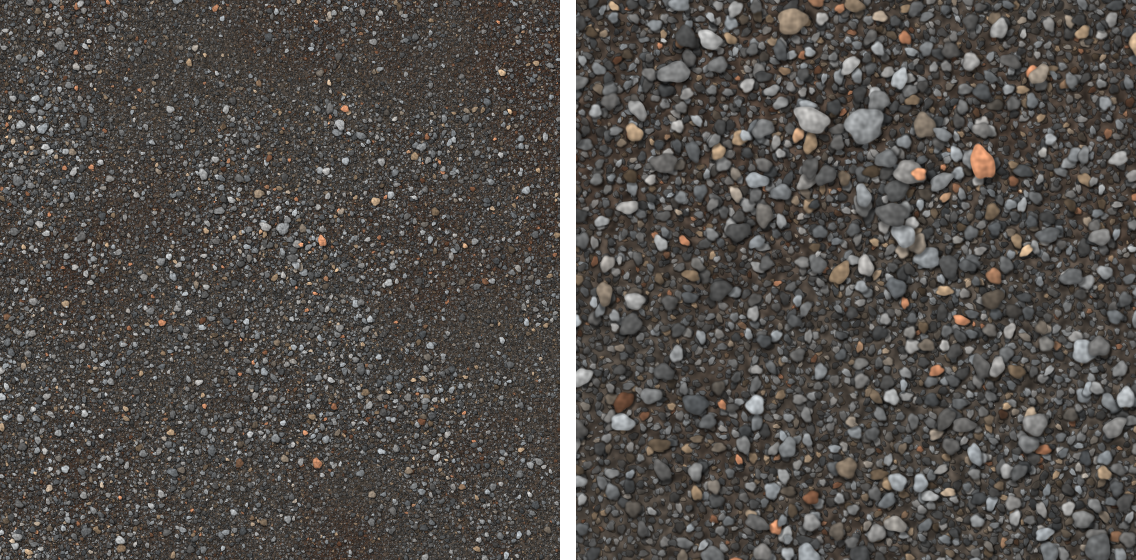
Left, the full canvas; right, a detail of the centre.
This texture is drawn by a WebGL 1 fragment shader. Its source:

```glsl
precision highp float;
uniform vec2 u_resolution;

#define SOIL vec3(0.285, 0.258, 0.232)
#define RUST vec3(0.245, 0.165, 0.125)
#define GREY vec3(1.0, 0.985, 0.965)
#define COOL vec3(0.95, 0.99, 1.02)
#define TAN vec3(1.16, 0.99, 0.80)
#define ORANGE vec3(1.25, 0.87, 0.65)
#define LIGHT_DIR vec2(-0.55, 0.83)
#define SHADOW 0.42
#define SOFTNESS 0.0008
#define GRAIN 0.22

vec3 hash3(vec2 p) {
  vec3 q = fract(p.xyx * vec3(0.1031, 0.1030, 0.0973));
  q += dot(q, q.yxz + 33.33);
  return fract((q.xxy + q.yzz) * q.zyx);
}

float gradientDot(vec2 corner, vec2 offset) {
  float angle = 6.2832 * hash3(corner + 71.0).x;
  return dot(vec2(cos(angle), sin(angle)), offset);
}

float gradientNoise(vec2 p) {
  vec2 i = floor(p), f = fract(p);
  vec2 u = f * f * f * (f * (f * 6.0 - 15.0) + 10.0);
  vec2 e = vec2(1.0, 0.0);
  float low = mix(gradientDot(i, f), gradientDot(i + e, f - e), u.x);
  float high = mix(gradientDot(i + e.yx, f - e.yx), gradientDot(i + 1.0, f - 1.0), u.x);
  return mix(low, high, u.y);
}

float fbm(vec2 p) {
  float sum = 0.0, gain = 0.6;
  for (int i = 0; i < 4; i++) {
    sum += gain * gradientNoise(p);
    p = p * 2.03 + 17.3;
    gain *= 0.55;
  }
  return sum;
}

vec3 stoneTint(vec3 pick) {
  vec3 tint = mix(GREY, COOL, pick.z);
  tint = mix(tint, TAN, smoothstep(0.78, 0.95, pick.y));
  return mix(tint, ORANGE, smoothstep(0.965, 0.985, pick.y));
}

// One jittered layer of rounded, slightly angular stones with cast shadows
vec3 addStones(vec3 ground, vec2 uv, float cells, float amount, float dark, float bright) {
  vec2 p = uv * cells, cell = floor(p);
  float soft = max(SOFTNESS, 0.8 / u_resolution.y) * cells;
  for (int j = -1; j <= 1; j++) {
    for (int i = -1; i <= 1; i++) {
      vec2 id = cell + vec2(float(i), float(j));
      vec3 place = hash3(id + cells);
      vec3 form = hash3(id + cells * 1.7 + 50.0);
      vec3 pick = hash3(id + cells * 2.3 + 190.0);
      float present = smoothstep(0.0, 0.1, amount - place.z);
      if (present < 0.02) continue;

      // Outline
      vec2 d = p - id - 0.5 - (place.xy - 0.5) * 0.8;
      float turn = 6.2832 * form.y, c = cos(turn), s = sin(turn);
      vec2 q = vec2(c * d.x + s * d.y, c * d.y - s * d.x);
      q.y *= mix(1.05, 1.75, form.z);
      float around = atan(q.y, q.x + 0.0001);
      float size = mix(0.28, 0.50, form.x) * present;
      float radius = size * (1.0 + 0.09 * cos(3.0 * around + 40.0 * place.x)
                                 + 0.05 * cos(5.0 * around + 40.0 * place.y));
      float dist = length(q) - radius;

      // Shadow, then the lit face
      float facing = dot(d, LIGHT_DIR) / (length(d) + 0.01);
      float shade = smoothstep(0.17, -0.02, dist + 0.09 * facing);
      ground *= 1.0 - SHADOW * present * shade;
      float tone = mix(dark, bright, pow(pick.x, 1.35));
      float relief = 1.0 + 0.20 * dot(d, LIGHT_DIR) / size;
      relief *= 1.0 - 0.16 * smoothstep(-0.35 * size, 0.0, dist);
      vec3 face = tone * relief * stoneTint(pick);
      ground = mix(ground, face, smoothstep(soft, -soft, dist));
    }
  }
  return ground;
}

void main() {
  vec2 uv = gl_FragCoord.xy / u_resolution.y;

  // Broad patches: where gravel gathers and where soil turns rusty
  float gravel = 0.50 + 1.0 * fbm(uv * 3.1 + 4.7) + 0.28 * (0.45 - uv.x);
  gravel = clamp(gravel, 0.0, 1.0);
  float corner = smoothstep(0.40, 0.05, length(uv - vec2(1.0, 0.97)));
  float rust = clamp(1.4 * fbm(uv * 4.3 + 31.0) + 0.18 + 0.6 * corner, 0.0, 0.9);
  rust *= 1.0 - 0.6 * gravel;

  vec3 color = mix(SOIL, RUST, rust);
  color *= 1.0 + 0.7 * gradientNoise(uv * 150.0);

  // Grit to pebbles
  float lift = 0.08 * (gravel - 0.5);
  color = addStones(color, uv, 223.0, 0.95, 0.21, 0.52 + lift);
  color = addStones(color, uv, 149.0, 0.62 + 0.38 * gravel, 0.22, 0.58 + lift);
  color = mix(color, mix(SOIL, RUST, rust), 0.30 * (1.0 - gravel));
  color = addStones(color, uv, 97.0, 0.12 + 0.72 * gravel, 0.26, 0.67 + lift);
  color = addStones(color, uv, 64.0, 0.04 + 0.50 * gravel, 0.31, 0.74 + lift);
  color = addStones(color, uv, 43.0, 0.02 + 0.18 * gravel, 0.36, 0.76);

  // Surface grain
  color *= 1.0 + GRAIN * (gradientNoise(uv * 190.0 + 9.0) + gradientNoise(uv * 330.0));
  gl_FragColor = vec4(clamp(color, 0.0, 1.0), 1.0);
}
```
